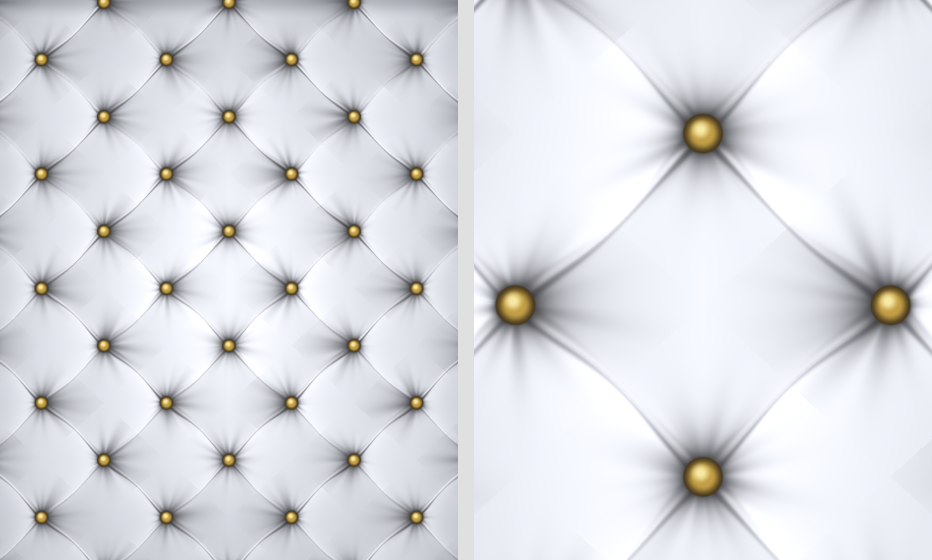
Left: the whole. Right: its middle third, enlarged.
Reproduce this pattern procedurally as a Shadertoy shader.

```glsl
const vec2  CELL          = vec2(0.2232, 0.2044);  // button spacing, in canvas heights
const vec2  ORIGIN        = vec2(0.0, 0.0872);     // one button, from the canvas centre
const float BUTTON_RADIUS = 0.0118;
const float SEAM_BOW      = 0.04;    // sideways sag of seams toward the middle column
const float SEAM_WIDTH    = 0.0017;
const float SHADOW_REACH  = 0.0115;
const float PLEAT_DENSITY = 3.6;
const float PILLOW_SLOPE  = 0.13;
const vec2  GLOW_CENTRE   = vec2(0.0, -0.01);
const float GLOW_RADIUS   = 0.27;

const vec3 LEATHER    = vec3(0.877, 0.885, 0.917);
const vec3 SHADOW     = vec3(0.17, 0.17, 0.18);
const vec3 SEAM_DARK  = vec3(0.43, 0.43, 0.46);
const vec3 SEAM_LIGHT = vec3(0.98, 0.98, 1.0);
const vec3 GOLD_RIM   = vec3(0.29, 0.23, 0.12);
const vec3 GOLD       = vec3(0.76, 0.62, 0.27);
const vec3 GOLD_SHINE = vec3(0.97, 0.91, 0.64);

vec2 hashGradient(vec2 cell) {
    float h = fract(sin(dot(cell, vec2(127.1, 311.7))) * 43758.5);
    return vec2(cos(6.2832 * h), sin(6.2832 * h));
}

float gradientNoise(vec2 p) {
    vec2 i = floor(p), f = fract(p);
    vec2 u = f * f * (3.0 - 2.0 * f);
    vec2 e = vec2(0.0, 1.0);
    return mix(mix(dot(hashGradient(i), f), dot(hashGradient(i + e.yx), f - e.yx), u.x),
               mix(dot(hashGradient(i + e.xy), f - e.xy), dot(hashGradient(i + e.yy), f - e.yy), u.x), u.y);
}

// Diagonal coordinates: buttons sit on integers, seams run along integer lines.
vec2 toDiagonal(vec2 q) { return vec2(q.x + q.y, q.x - q.y); }
vec2 fromDiagonal(vec2 d) { return 0.5 * vec2(d.x + d.y, d.x - d.y); }

float gauss(float x, float width) { return exp(-x * x / (width * width)); }

// Dark crease with a lit fold above it; height is the signed distance upward.
vec3 drawSeam(vec3 color, float height, float along, float strength, float pixel) {
    float nearButton = 1.0 - smoothstep(0.0, 0.5, along);
    float width = max(SEAM_WIDTH * (0.75 + 0.6 * nearButton), 0.7 * pixel);
    float dark = gauss(height + width, width) + 0.45 * nearButton * gauss(height - 2.2 * width, width);
    color = mix(color, SEAM_LIGHT, 0.65 * strength * gauss(height - 0.8 * width, 1.3 * width));
    return mix(color, SEAM_DARK, min(dark, 1.0) * strength * mix(0.3, 0.95, nearButton));
}

vec3 drawButton(vec3 color, vec2 offset, float pixel) {
    float r = length(offset) / BUTTON_RADIUS;
    float shine = length(offset / BUTTON_RADIUS - vec2(-0.12, 0.2));
    vec3 gold = mix(GOLD, GOLD_RIM, smoothstep(0.45, 1.0, r));
    gold = mix(gold, GOLD_SHINE, 1.0 - smoothstep(0.1, 0.6, shine));
    float edge = pixel / BUTTON_RADIUS;
    return mix(color, gold, 1.0 - smoothstep(1.0 - edge, 1.0 + edge, r));
}

void mainImage(out vec4 fragColor, in vec2 fragCoord) {
    float pixel = 1.0 / iResolution.y;
    vec2 p = (fragCoord - 0.5 * iResolution.xy) * pixel;
    vec2 q = (p - ORIGIN) / CELL;

    // Nearest button
    vec2 buttonId = round(toDiagonal(q));
    vec2 buttonCell = fromDiagonal(buttonId);
    vec2 offset = (q - buttonCell) * CELL;

    // Bowed seam grid
    float bump = sin(6.2832 * q.x);
    q.x += sign(p.x) * SEAM_BOW * bump * bump;
    vec2 grid = toDiagonal(q);
    vec2 toSeam = grid - round(grid);
    vec2 height = toSeam * vec2(1.0, -1.0) / length(1.0 / CELL);
    float seamDistance = min(abs(height.x), abs(height.y));

    // Pillows slope away from the middle column under a central glow
    vec2 pillow = fromDiagonal(floor(grid) + 0.5);
    float outward = abs(q.x) - abs(pillow.x);
    vec2 fromGlow = (p - GLOW_CENTRE) * vec2(1.15, 0.85);
    float light = -PILLOW_SLOPE * outward;
    light += 0.11 * gauss(length(fromGlow), GLOW_RADIUS);
    light += 0.045 * exp(-seamDistance / 0.018) - 0.02;
    light -= 0.06 * smoothstep(0.33, 0.42, abs(p.x));
    light -= 0.05 * smoothstep(0.3, 0.5, abs(p.y)) + 0.16 * smoothstep(0.465, 0.505, p.y);
    vec3 color = LEATHER + light;

    // Seams that ring the glow are deeper than those running out from it
    float ring = smoothstep(-0.025, 0.025, p.x * (p.y - GLOW_CENTRE.y));
    color = drawSeam(color, height.x, abs(toSeam.y), mix(0.4, 1.0, ring), pixel);
    color = drawSeam(color, height.y, abs(toSeam.x), mix(1.0, 0.4, ring), pixel);

    // Pleated shadow, longest on the side facing the middle column
    float r = length(offset);
    vec2 direction = offset / max(r, 1e-5);
    float inward = -sign(buttonCell.x) * direction.x;
    float pleat = gradientNoise(direction * PLEAT_DENSITY + buttonId * 7.37);
    float reach = SHADOW_REACH * (1.0 + 0.65 * inward) * (1.0 + 0.9 * pleat);
    float shadow = exp(-max(r - BUTTON_RADIUS, 0.0) / max(reach, 0.003));
    color = mix(color, SHADOW, 0.8 * shadow);

    color = drawButton(color, offset, pixel);
    fragColor = vec4(clamp(color, 0.0, 1.0), 1.0);
}
```
